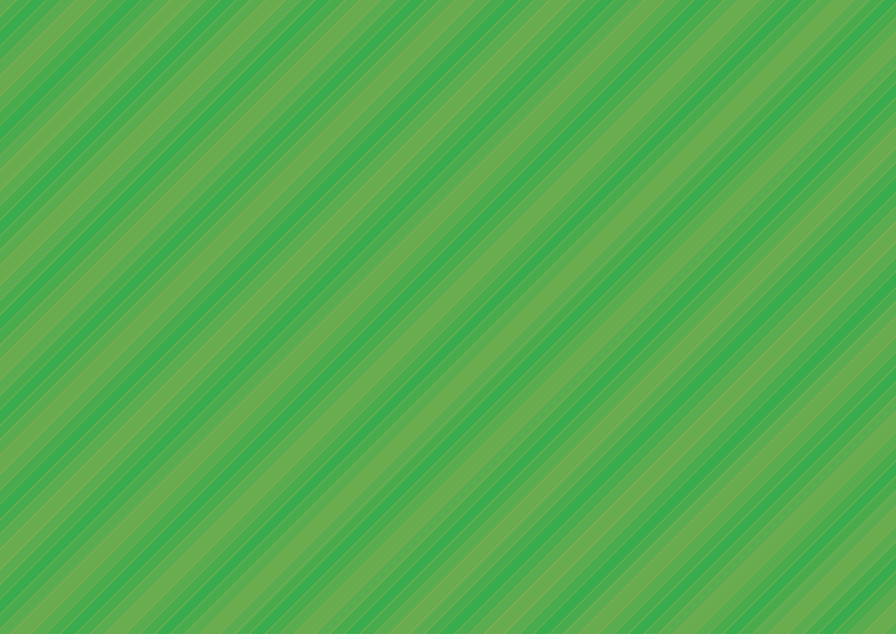
Give the GLSL for this pattern, as a Shadertoy shader.

```glsl
#define PERIOD 0.1494      // stripe repeat along an axis, in canvas heights
#define OFFSET 0.061       // first dark stripe centre from the top left corner
#define EDGES vec3(0.083, 0.235, 0.395)  // band edges from the dark centre, in periods
#define SEAM_WIDTH 0.012   // hairline width, in periods
#define SEAM_STRENGTH 0.78
#define DARK vec3(0.225, 0.673, 0.310)
#define MID_DARK vec3(0.284, 0.673, 0.310)
#define MID_LIGHT vec3(0.350, 0.673, 0.310)
#define LIGHT vec3(0.410, 0.673, 0.310)
#define SEAM_COLOR vec3(0.64, 0.69, 0.29)

// Box-filtered coverage of a thin line at distance d
float hairline(float d, float width, float pixel) {
    float lo = max(d - 0.5 * pixel, -0.5 * width);
    float hi = min(d + 0.5 * pixel, 0.5 * width);
    return clamp((hi - lo) / pixel, 0.0, 1.0);
}

// Uneven seam visibility from layered sines
float seamVariation(float id) {
    return 0.8 + 0.13 * sin(id * 2.3) + 0.07 * sin(id * 5.1 + 1.0);
}

void mainImage(out vec4 fragColor, in vec2 fragCoord) {
    vec2 uv = fragCoord / iResolution.y;

    // Diagonal coordinate, mirrored around each dark stripe
    float diagonal = (uv.x + 1.0 - uv.y - OFFSET) / PERIOD;
    float stripe = floor(diagonal + 0.5);
    float offset = diagonal - stripe;
    float dist = abs(offset);
    float pixel = 1.2 / (iResolution.y * PERIOD);

    // Stepped bands from dark to light
    vec3 blend = clamp((vec3(dist) - EDGES) / pixel + 0.5, 0.0, 1.0);
    vec3 color = mix(DARK, MID_DARK, blend.x);
    color = mix(color, MID_LIGHT, blend.y);
    color = mix(color, LIGHT, blend.z);

    // Fine warm seams between bands
    for (int i = 0; i < 3; i++) {
        float id = stripe * 6.0 + sign(offset) * float(i + 1);
        float line = hairline(dist - EDGES[i], SEAM_WIDTH, pixel);
        color = mix(color, SEAM_COLOR, line * SEAM_STRENGTH * seamVariation(id));
    }

    fragColor = vec4(color, 1.0);
}
```
